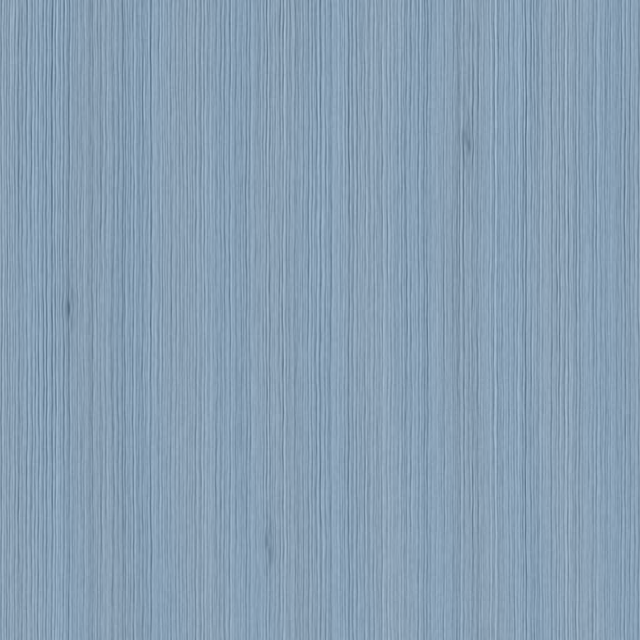
A WebGL 1 fragment shader for this texture:

```glsl
precision highp float;
// Blue-grey painted wood with fine, nearly straight vertical grain and a few small knots.
uniform vec2 u_resolution;

float hash(float n) {
  return fract(sin(n * 12.9898 + 4.1) * 43758.5453);
}

// One-dimensional cellular noise: jittered vertical lines, each with an opposite lip
// on one side, that waver and fade along y.
float grainLines(vec2 p, float count, float width, float rarity, float lip, float seed) {
  float x = p.x * count;
  float cell = floor(x);
  float pixel = 0.35 * count / u_resolution.x;
  float soft = sqrt(width * width + pixel * pixel);
  float sum = 0.0;
  for (int i = -1; i <= 1; i++) {
    float id = cell + float(i);
    float a = hash(id + seed);
    float b = hash(id + seed + 57.3);
    float phase = 6.2832 * b;
    float waver = 0.0005 * sin(p.y * (12.0 + 20.0 * a) + phase)
                + 0.0002 * sin(p.y * (90.0 + 70.0 * b) + 9.0 * a);
    float center = id + 0.5 + 0.45 * (a - 0.5) + waver * count;
    float fade = 0.7 + 0.18 * sin(p.y * (4.0 + 12.0 * a) + phase * 3.0)
                     + 0.14 * sin(p.y * (40.0 + 50.0 * b) + 20.0 * a);
    float d = (x - center) / soft;
    float e = d - 2.2;
    sum += pow(b, rarity) * fade * (exp(-0.5 * d * d) - lip * exp(-0.5 * e * e));
  }
  return sum * width / soft;
}

// Short, stretched fibre flecks, blended smoothly between cells.
float fibres(vec2 p) {
  vec2 q = p * vec2(420.0, 130.0);
  vec2 c = floor(q);
  vec2 f = smoothstep(0.0, 1.0, q - c);
  float n = c.x + c.y * 37.7;
  return mix(mix(hash(n), hash(n + 1.0), f.x),
             mix(hash(n + 37.7), hash(n + 38.7), f.x), f.y) - 0.5;
}

void main() {
  vec2 uv = gl_FragCoord.xy / u_resolution;
  vec2 p = uv;

  // Knots push the grain aside and leave a dark smudge with a long tail.
  float knots = 0.0;
  for (int i = 0; i < 3; i++) {
    float k = float(i);
    vec2 d = uv - fract(vec2(0.73 - 0.31 * k, 0.78 + 0.37 * k));
    d.x += 0.002 * sin(d.y * 130.0 + k);
    vec2 e = d / vec2(0.009, 0.022);
    float core = exp(-dot(e, e));
    vec2 t = d / vec2(0.003, 0.075);
    p.x -= 0.4 * d.x * core;
    knots += 0.045 * core + 0.05 * exp(-dot(t, t));
  }

  // Gentle sway shared by neighbouring lines.
  p.x += 0.0006 * sin(p.y * 9.0 + p.x * 21.0) + 0.0003 * sin(p.y * 60.0 + p.x * 90.0);

  // Wide tonal bands.
  float bands = 0.005 * sin(p.x * 23.0 + 1.3 * sin(p.y * 2.1))
              + 0.005 * sin(p.x * 71.0 + sin(p.y * 3.0) + 2.0)
              + 0.006 * sin(p.x * 157.0 + 0.8 * sin(p.y * 4.0));

  // Raised ridges, main grooves, hairlines and sparse cracks, crisper toward the top.
  float relief = 0.05 * grainLines(p, 118.0, 0.20, 0.7, 0.0, 11.0)
               - 0.15 * grainLines(p, 155.0, 0.14, 0.5, 0.45, 230.0)
               - 0.12 * grainLines(p, 227.0, 0.16, 0.5, 0.45, 610.0)
               - 0.13 * grainLines(p, 53.0, 0.05, 2.5, 0.2, 470.0);
  relief *= mix(0.88, 1.15, uv.y);

  float tone = bands + relief - knots + 0.035 * fibres(p);
  vec3 paint = vec3(0.553, 0.644, 0.724) + tone;
  paint += vec3(0.005, 0.0, -0.004) * sin(p.x * 43.0 + 2.0 * sin(p.y * 2.6));
  gl_FragColor = vec4(paint, 1.0);
}
```
